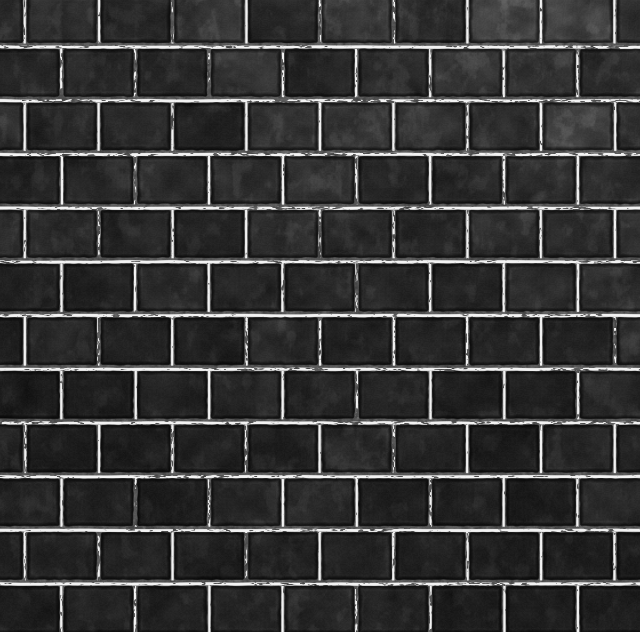
A WebGL 1 fragment shader for this texture:

```glsl
precision highp float;

uniform vec2 u_resolution;

// Lengths are fractions of the canvas width
const vec2 CELL = vec2(0.1152, 0.0839);
const vec2 JOINT_HALF = vec2(0.0036, 0.0052);
const float ROW_SHIFT = 0.085;
const float EVEN_SHIFT = 0.836;
const float ODD_SHIFT = 0.339;
const float GROUT_GREY = 0.33;
const float GROUT_WHITE = 0.95;

float hash(vec2 p) {
  return fract(sin(dot(p, vec2(127.1, 311.7))) * 43758.5453);
}

float noise(vec2 p) {
  vec2 i = floor(p);
  vec2 f = fract(p);
  f = f * f * (3.0 - 2.0 * f);
  return mix(mix(hash(i), hash(i + vec2(1.0, 0.0)), f.x),
             mix(hash(i + vec2(0.0, 1.0)), hash(i + vec2(1.0, 1.0)), f.x), f.y);
}

float fbm(vec2 p) {
  float sum = 0.0;
  float amp = 0.5;
  for (int i = 0; i < 4; i++) {
    sum += amp * noise(p);
    p = p * 2.1 + 17.3;
    amp *= 0.5;
  }
  return sum / 0.9375;
}

float roundedBox(vec2 p, vec2 halfSize, float radius) {
  vec2 q = abs(p) - halfSize + radius;
  return length(max(q, 0.0)) + min(max(q.x, q.y), 0.0) - radius;
}

// Coverage of a line of given half width, softened by one pixel
float stroke(float offset, float halfWidth, float pixel) {
  return 1.0 - smoothstep(-pixel, pixel, abs(offset) - halfWidth);
}

// Remaining white paint: streaks along the joint, thinned by wear
float paint(vec2 streak, float wear) {
  float chips = 0.6 * noise(streak) + 0.4 * noise(streak * 2.3 + 9.0);
  return smoothstep(wear - 0.1, wear + 0.1, chips);
}

// Glazed tile: canvas light, tile tone, clouds, grain and dark rim
float tileShade(vec2 p, vec2 id, float inset) {
  float light = 0.125 + 0.05 * p.y * p.y + 0.055 * p.x * p.y * p.y;
  float tone = 0.8 + 0.4 * hash(id + 3.7);
  vec2 shift = id * 5.3;
  float clouds = fbm(p * 32.0 + shift) - 0.5;
  float scuffs = smoothstep(0.52, 0.75, fbm(p * vec2(55.0, 38.0) + shift + 40.0));
  float shade = light * tone * (1.0 + 0.75 * clouds + 0.3 * scuffs);
  shade += 0.03 * (noise(p * 560.0) - 0.5);
  float rimWidth = 0.005 + 0.004 * noise(p * 60.0 + 11.0);
  shade *= mix(0.4, 1.0, smoothstep(0.0, rimWidth, inset));
  float bevel = (inset - 0.0065) / 0.0016;
  return shade + 0.025 * exp(-bevel * bevel) * noise(p * 70.0 + shift);
}

// Grey mortar with worn white lines; offset is measured from the joint centres
float groutShade(vec2 p, vec2 offset, vec2 jointId, float pixel) {
  float shade = GROUT_GREY * (0.65 + 0.7 * fbm(p * 160.0));

  float rowWear = 0.16 + 0.32 * noise(vec2(p.x * 11.0, jointId.y * 7.1));
  float wander = 0.0012 * (noise(vec2(p.x * 30.0, jointId.y * 3.3)) - 0.5);
  float across = stroke(offset.y + 0.0019 + wander, 0.0024, pixel);
  across *= paint(p * vec2(110.0, 420.0), rowWear);

  float columnWear = 0.14 + 0.5 * pow(hash(jointId + 8.2), 1.5);
  float lean = 0.0014 * (hash(jointId + 1.9) - 0.5);
  float upright = stroke(offset.x + lean, 0.0018, pixel);
  upright *= paint(p * vec2(420.0, 110.0) + 31.0, columnWear);
  upright *= smoothstep(0.0025, 0.005, abs(offset.y));

  return mix(shade, GROUT_WHITE, max(across, upright));
}

void main() {
  vec2 p = gl_FragCoord.xy / u_resolution.x;
  float pixel = 0.75 / u_resolution.x;

  // Running bond: alternate rows slide by half a tile
  vec2 grid = p / CELL;
  grid.y += ROW_SHIFT;
  float row = floor(grid.y);
  grid.x -= mix(EVEN_SHIFT, ODD_SHIFT, mod(row, 2.0));

  vec2 id = floor(grid);
  vec2 local = (grid - id - 0.5) * CELL;
  vec2 nearest = floor(grid + 0.5);
  vec2 offset = (grid - nearest) * CELL;

  // Slightly uneven tile outline
  float edge = roundedBox(local, CELL * 0.5 - JOINT_HALF, 0.003);
  edge += 0.0014 * (noise(p * 130.0) - 0.5);

  float tile = tileShade(p, id, -edge);
  float grout = groutShade(p, offset, vec2(nearest.x, mix(row, nearest.y, step(abs(offset.y), JOINT_HALF.y))), pixel);
  float contact = smoothstep(-0.0002, 0.0016, edge);
  grout *= mix(0.6, 1.0, contact);

  float shade = mix(tile, grout, smoothstep(-pixel, pixel, edge));
  gl_FragColor = vec4(vec3(clamp(shade, 0.0, 1.0)), 1.0);
}
```
